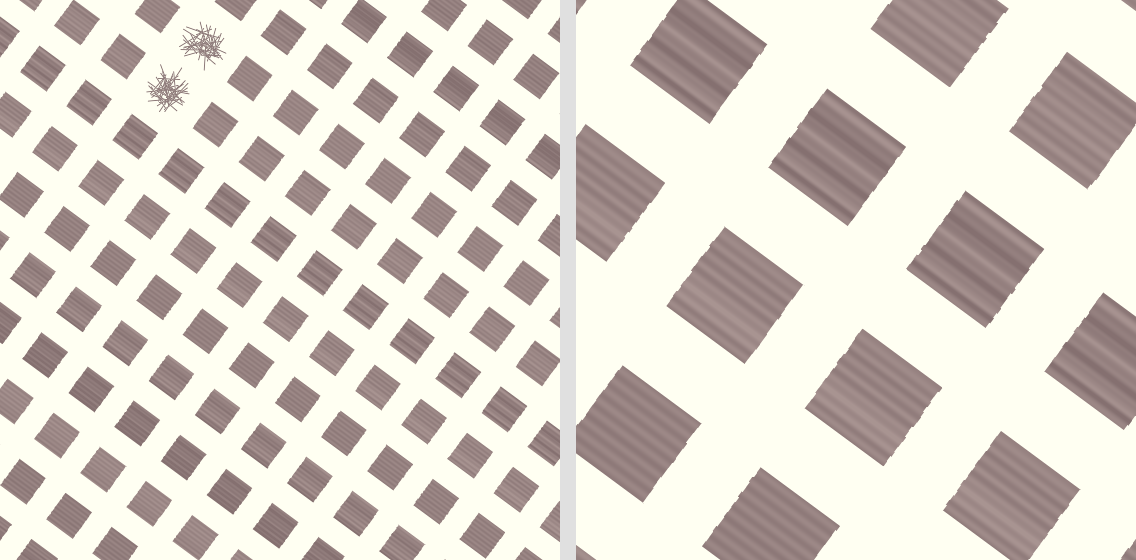
Left: the whole. Right: its middle third, enlarged.
Write a WebGL 2 fragment shader that draws this pattern.

```glsl
#version 300 es
precision highp float;

uniform vec2 u_resolution;
out vec4 fragColor;

float hash(vec2 p) {
    return fract(sin(dot(p, vec2(127.1, 311.7))) * 43758.5453);
}

float noise(float x, float seed) {
    float i = floor(x);
    return mix(hash(vec2(i, seed)), hash(vec2(i + 1.0, seed)), smoothstep(0.0, 1.0, x - i));
}

float segmentDistance(vec2 p, vec2 a, vec2 b) {
    vec2 ab = b - a;
    float h = clamp(dot(p - a, ab) / dot(ab, ab), 0.0, 1.0);
    return length(p - a - ab * h);
}

// Square filled with parallel strokes whose ends are slightly uneven
float hatchedSquare(vec2 p, vec2 cell, float pixel) {
    float stroke = floor(p.y * 28.0);
    float side = sign(p.x);
    float reach = 0.292 - 0.012 * hash(vec2(stroke + side * 50.0, cell.x + cell.y * 7.0));
    vec2 d = abs(p) - vec2(reach, 0.286);
    return 1.0 - smoothstep(-0.6 * pixel, 0.6 * pixel, max(d.x, d.y));
}

// Tone across the strokes, shared by every square of a row
float hatchTone(float y, float row) {
    float grooves = 0.2 * sin(y * 88.0 + row);
    float streakiness = 0.55 + 0.45 * cos(row * 1.7);
    float bands = noise(y * 13.0 + 20.0, row) - 0.5;
    float fine = noise(y * 36.0 + 40.0, row + 9.0) - 0.5;
    float rowShift = 0.3 * (hash(vec2(row, 4.0)) - 0.5);
    return clamp(0.5 + grooves + streakiness * (0.75 * bands + 0.5 * fine) + rowShift, 0.0, 1.0);
}

// Tangle of short straight strokes in random directions
float scribble(vec2 p, vec2 cell, float pixel) {
    float ink = 0.0;
    for (int i = 0; i < 46; i++) {
        vec2 seed = cell * 17.0 + float(i) * vec2(1.3, 2.7);
        float turn = 6.2832 * hash(seed);
        float angle = 3.1416 * hash(seed + 5.1);
        vec2 center = 0.25 * sqrt(hash(seed + 9.4)) * vec2(cos(turn), sin(turn));
        vec2 arm = mix(0.13, 0.24, hash(seed + 3.7)) * vec2(cos(angle), sin(angle));
        float d = segmentDistance(p, center - arm, center + arm) - 0.008;
        ink = max(ink, 1.0 - smoothstep(-0.6 * pixel, 0.6 * pixel, d));
    }
    return ink;
}

void main() {
    // Tilted square lattice
    float pitch = 0.1024;
    vec2 p = (gl_FragCoord.xy / u_resolution.y - vec2(0.4063, 0.6341)) / pitch;
    vec2 lattice = vec2(dot(p, vec2(0.804, -0.594)), dot(p, vec2(0.594, 0.804)));
    vec2 cell = floor(lattice + 0.5);
    vec2 local = lattice - cell;
    float pixel = 1.0 / (u_resolution.y * pitch);

    vec3 paper = vec3(1.0, 1.0, 0.95);
    vec3 darkInk = vec3(0.52, 0.44, 0.44);
    vec3 lightInk = vec3(0.66, 0.58, 0.57);

    // Two neighbouring cells hold a tangle in place of the square
    bool tangled = cell.x == -2.0 && (cell.y == 1.0 || cell.y == 2.0);
    float coverage = tangled ? scribble(local, cell, pixel) : hatchedSquare(local, cell, pixel);
    float tone = tangled ? 0.1 : hatchTone(local.y, cell.y);

    fragColor = vec4(mix(paper, mix(darkInk, lightInk, tone), coverage), 1.0);
}
```
